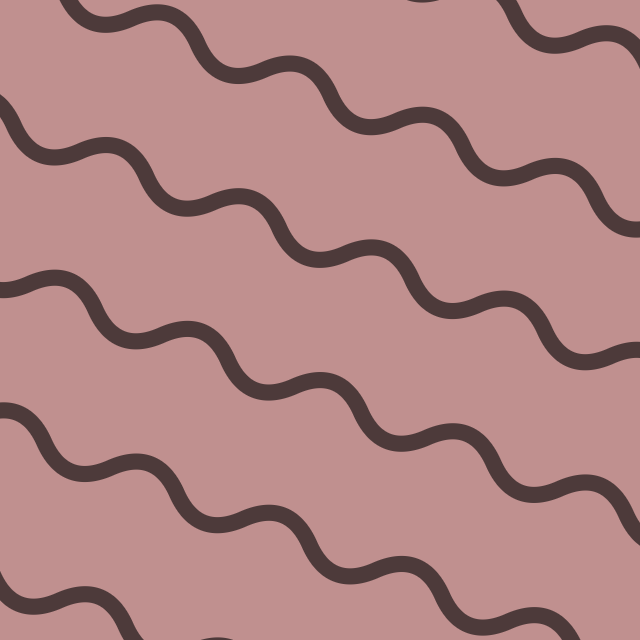
A WebGL 2 fragment shader for this pattern:

```glsl
#version 300 es
precision highp float;
// Parallel wavy stripes on a plain ground, tilted down to the right.
// Each wave is a chain of alternating parabolic arcs; a few Gauss-Newton
// steps find the nearest curve point, giving a stroke of even width.

uniform vec2 u_resolution;
out vec4 fragColor;

const vec3 GROUND_COLOR = vec3(0.753, 0.565, 0.561);
const vec3 STROKE_COLOR = vec3(0.302, 0.227, 0.227);
const float TILT = radians(21.1);              // clockwise slope of the stripes
const float WAVELENGTH = 0.2222;               // one full wave along a stripe
const float SPACING = 0.2222;                  // distance between stripes
const float AMPLITUDE = 0.0277;                // height of a crest
const float STROKE_WIDTH = 0.0252;
const vec2 ANCHOR = vec2(0.540, 0.6037);       // a rising midpoint of one wave
const int REFINE_STEPS = 6;

// Height (x) and slope (y) of the wave at distance x along the stripe.
vec2 parabolicWave(float x) {
    float halfWaves = 2.0 * fract(x / WAVELENGTH);
    float side = halfWaves < 1.0 ? 1.0 : -1.0;
    float s = fract(halfWaves);
    float height = 4.0 * AMPLITUDE * s * (1.0 - s);
    float slope = 8.0 * AMPLITUDE / WAVELENGTH * (1.0 - 2.0 * s);
    return side * vec2(height, slope);
}

// Distance from p to the nearest point of the wave.
float waveDistance(vec2 p) {
    float x = p.x;
    for (int i = 0; i < REFINE_STEPS; i++) {
        vec2 wave = parabolicWave(x);
        x -= (x - p.x + (wave.x - p.y) * wave.y) / (1.0 + wave.y * wave.y);
    }
    return length(p - vec2(x, parabolicWave(x).x));
}

void main() {
    float pixel = 1.0 / min(u_resolution.x, u_resolution.y);
    vec2 offset = gl_FragCoord.xy * pixel - ANCHOR;

    // Stripe frame: x runs along the stripe, y across it.
    float c = cos(TILT);
    float s = sin(TILT);
    vec2 p = vec2(c * offset.x - s * offset.y, s * offset.x + c * offset.y);
    p.y = (fract(p.y / SPACING + 0.5) - 0.5) * SPACING;

    // Stroke with a one-pixel soft edge.
    float edge = waveDistance(p) - 0.5 * STROKE_WIDTH;
    float coverage = clamp(0.5 - edge / pixel, 0.0, 1.0);
    fragColor = vec4(mix(GROUND_COLOR, STROKE_COLOR, coverage), 1.0);
}
```
